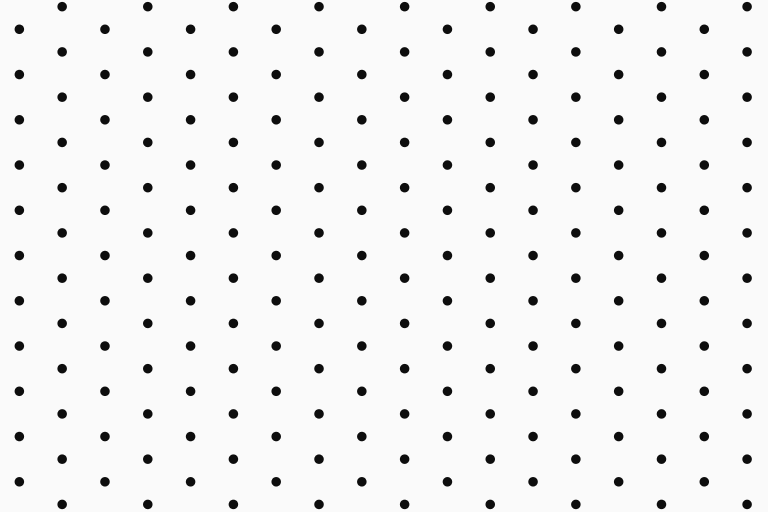
A Shadertoy shader for this pattern:

```glsl
#define COLUMN_PITCH 0.08361
#define ROW_PITCH 0.08838
#define DOT_RADIUS 0.00925
#define LATTICE_ORIGIN vec2(0.0378, 0.0590)
#define PAPER_COLOR vec3(0.98)
#define INK_COLOR vec3(0.05)

// Signed distance to the nearest dot; odd columns drop by half a row.
float staggeredDots(vec2 p) {
    vec2 q = p - LATTICE_ORIGIN;
    float column = floor(q.x / COLUMN_PITCH + 0.5);
    q.x -= column * COLUMN_PITCH;
    q.y += 0.5 * ROW_PITCH * mod(column, 2.0);
    q.y -= ROW_PITCH * floor(q.y / ROW_PITCH + 0.5);
    return length(q) - DOT_RADIUS;
}

void mainImage(out vec4 fragColor, in vec2 fragCoord) {
    // Canvas height is one unit
    vec2 p = fragCoord / iResolution.y;

    // Edge coverage over one pixel
    float ink = clamp(0.5 - staggeredDots(p) * iResolution.y, 0.0, 1.0);

    fragColor = vec4(mix(PAPER_COLOR, INK_COLOR, ink), 1.0);
}
```
